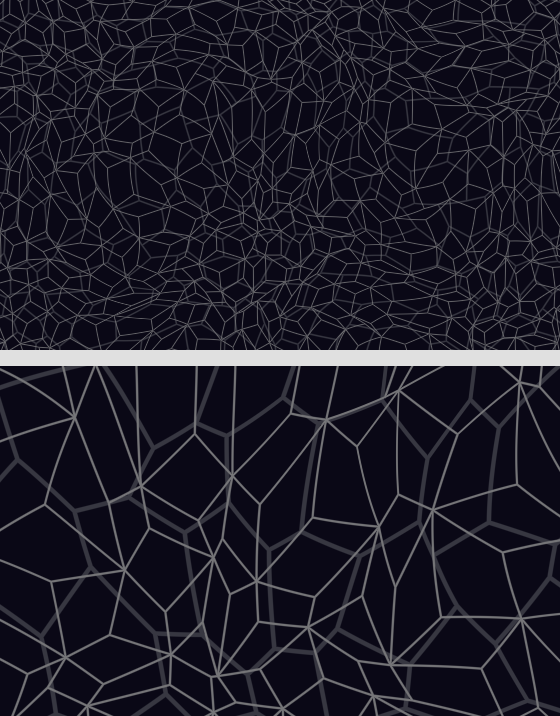
Top, the full canvas; bottom, a detail of the centre.
Give the GLSL for this pattern, as a Shadertoy shader.

```glsl
const vec3 NIGHT = vec3(0.038, 0.030, 0.085);
const vec3 DIM_WEB = vec3(0.215, 0.215, 0.255);
const vec3 BRIGHT_WEB = vec3(0.46, 0.46, 0.47);

const float CELLS_PER_HEIGHT = 10.0;
const float SITE_JITTER = 0.68;
const float CENTRE_JITTER = 0.30;

vec2 hash2(vec2 p) {
    vec2 q = vec2(dot(p, vec2(127.1, 311.7)), dot(p, vec2(269.5, 183.3)));
    return fract(sin(q) * 43758.5453);
}

// Uneven stretching: crowds some regions and opens others
vec2 warp(vec2 p) {
    vec2 phase = 8.4 * (p - vec2(0.45, 0.55)) + 0.8 * sin(5.0 * p.yx + 0.6);
    vec2 ripple = 0.012 * sin(13.0 * p.yx + vec2(1.0, 4.0));
    return CELLS_PER_HEIGHT * (p - 0.036 * sin(phase) + ripple);
}

// Local linear map from the canvas to the warped plane
mat2 warpJacobian(vec2 p) {
    const float e = 0.002;
    vec2 w = warp(p);
    return mat2(warp(p + vec2(e, 0.0)) - w, warp(p + vec2(0.0, e)) - w) / e;
}

// Triangular lattice
vec2 toLattice(vec2 p) {
    return vec2(p.x - p.y * 0.57735, p.y * 1.1547);
}

vec2 fromLattice(vec2 c) {
    return vec2(c.x + 0.5 * c.y, c.y * 0.86603);
}

vec2 site(vec2 cell, float seed) {
    return fromLattice(cell) + SITE_JITTER * (hash2(cell + seed) - 0.5);
}

// side 0 is the lower triangle of a cell, side 1 the upper one
vec2 triangleCentre(vec2 cell, float side, float seed) {
    vec2 mean = (site(cell + side, seed)
               + site(cell + vec2(1.0, 0.0), seed)
               + site(cell + vec2(0.0, 1.0), seed)) / 3.0;
    return mean + CENTRE_JITTER * (hash2(cell + seed + 37.3 + 11.7 * side) - 0.5);
}

// Segment distance, measured in canvas units
float segmentDistance(vec2 p, vec2 a, vec2 b, mat2 toCanvas) {
    vec2 ab = b - a;
    float t = clamp(dot(p - a, ab) / max(dot(ab, ab), 1e-5), 0.0, 1.0);
    return length(toCanvas * (p - a - t * ab));
}

// Three spokes from one hub
float spokes(vec2 p, vec2 hub, vec2 a, vec2 b, vec2 c, mat2 toCanvas) {
    return min(segmentDistance(p, hub, a, toCanvas),
           min(segmentDistance(p, hub, b, toCanvas),
               segmentDistance(p, hub, c, toCanvas)));
}

// Stars: every triangle centre joined to its corners
float starWeb(vec2 p, mat2 toCanvas, float seed) {
    vec2 home = floor(toLattice(p));
    float d = 1.0;
    for (int j = -1; j <= 1; j++)
    for (int i = -1; i <= 1; i++) {
        vec2 cell = home + vec2(i, j);
        vec2 right = site(cell + vec2(1.0, 0.0), seed);
        vec2 top = site(cell + vec2(0.0, 1.0), seed);
        for (int k = 0; k < 2; k++) {
            float side = float(k);
            vec2 hub = triangleCentre(cell, side, seed);
            d = min(d, spokes(p, hub, site(cell + side, seed), right, top, toCanvas));
        }
    }
    return d;
}

// Honeycomb: centres of adjoining triangles joined together
float cellWeb(vec2 p, mat2 toCanvas, float seed) {
    vec2 home = floor(toLattice(p));
    float d = 1.0;
    for (int j = -1; j <= 1; j++)
    for (int i = -1; i <= 1; i++) {
        vec2 cell = home + vec2(i, j);
        vec2 hub = triangleCentre(cell, 0.0, seed);
        vec2 own = triangleCentre(cell, 1.0, seed);
        vec2 left = triangleCentre(cell - vec2(1.0, 0.0), 1.0, seed);
        vec2 below = triangleCentre(cell - vec2(0.0, 1.0), 1.0, seed);
        d = min(d, spokes(p, hub, own, left, below, toCanvas));
    }
    return d;
}

float stroke(float d, float halfWidth, float blur) {
    return 1.0 - smoothstep(halfWidth - blur, halfWidth + blur, d);
}

void mainImage(out vec4 fragColor, in vec2 fragCoord) {
    vec2 p = fragCoord / iResolution.y;
    float blur = 0.8 / iResolution.y;
    mat2 toCanvas = inverse(warpJacobian(p));
    vec2 w = warp(p);

    // Broad dim cells below, fine bright stars above
    float cells = stroke(cellWeb(w + vec2(0.45, 0.3), toCanvas, 71.0), 0.0022, blur);
    float stars = stroke(starWeb(w, toCanvas, 5.0), 0.0011, blur);
    vec3 color = mix(NIGHT, DIM_WEB, cells);
    color = mix(color, BRIGHT_WEB, stars);
    fragColor = vec4(color, 1.0);
}
```
